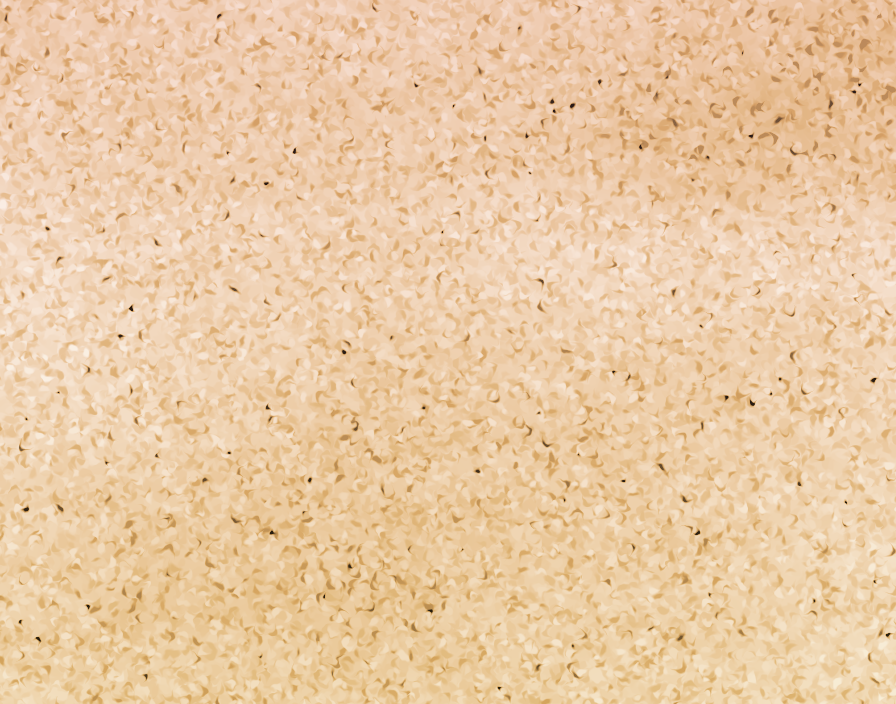
Reproduce this texture procedurally as a Shadertoy shader.

```glsl
#define GRAIN 80.0        // grain cells per canvas height
#define SPECK 22.0        // dark speck cells per canvas height
#define EDGE 0.0017       // softness of grain edges
#define RAGGED 0.0035     // wobble of grain outlines
#define BEND 0.9          // curl of the strokes
#define SHADE 1.0         // strength of the broad stains
#define TAN_SHARE 0.34    // share of cells with a tan stroke
#define SPECK_SHARE 0.11  // share of cells with a black speck

const float PI = 3.14159;

// Tones from near white, through cream and tan, to near black
const vec3 RAMP[8] = vec3[8](
    vec3(0.98, 0.94, 0.89), vec3(0.96, 0.88, 0.80),
    vec3(0.94, 0.83, 0.71), vec3(0.92, 0.78, 0.62),
    vec3(0.89, 0.73, 0.52), vec3(0.84, 0.64, 0.39),
    vec3(0.66, 0.49, 0.30), vec3(0.16, 0.11, 0.07));

float hash(vec2 p) {
    return fract(sin(dot(p, vec2(127.1, 311.7))) * 43758.5);
}

float noise(vec2 p) {
    vec2 i = floor(p), f = fract(p);
    f = f * f * (3.0 - 2.0 * f);
    return mix(mix(hash(i), hash(i + vec2(1, 0)), f.x),
               mix(hash(i + vec2(0, 1)), hash(i + vec2(1, 1)), f.x), f.y);
}

vec3 rampColour(float tone) {
    float t = clamp(tone + 1.0, 0.0, 6.999);
    int i = int(t);
    return mix(RAMP[i], RAMP[i + 1], fract(t));
}

// Paints one layer of bent flakes over the tone; size is in cells
float paintFlakes(float tone, vec2 p, float cells, float seed, vec2 size,
                  float share, float spread, vec2 tones) {
    float soft = cells * max(EDGE, 0.7 / iResolution.y);
    vec2 g = p * cells + seed * 0.37, home = floor(g);
    for (int y = -1; y <= 1; y++)
    for (int x = -1; x <= 1; x++) {
        vec2 cell = home + vec2(x, y), key = cell + seed * 17.3;
        if (hash(key) > share) continue;
        vec2 q = g - cell - vec2(hash(key + 3.1), hash(key + 5.7));
        float angle = PI * 0.5 + (hash(key + 7.9) - 0.5) * spread;
        float c = cos(angle), s = sin(angle);
        q = vec2(c * q.x + s * q.y, c * q.y - s * q.x);
        vec2 r = size * mix(0.65, 1.3, hash(key + 11.3));
        q.y += BEND * (2.0 * hash(key + 13.7) - 1.0) * (q.x * q.x / r.x - 0.3 * r.x);
        float d = (length(q / r) - 1.0) * r.y;
        float cover = 1.0 - smoothstep(-soft, soft, d);
        tone = mix(tone, mix(tones.x, tones.y, hash(key + 19.1)), cover);
    }
    return tone;
}

float blob(vec2 uv, vec2 centre, vec2 radius) {
    vec2 d = (uv - centre) / radius;
    return exp(-dot(d, d));
}

// Broad stains and pale washes
float stains(vec2 uv) {
    float s = 0.12 + 0.35 * smoothstep(0.68, 0.95, uv.y);
    s += 1.05 * blob(uv, vec2(0.97, 0.93), vec2(0.26, 0.17));
    s += 0.75 * blob(uv, vec2(0.82, 0.79), vec2(0.26, 0.09));
    s += 0.75 * blob(uv, vec2(0.46, 0.22), vec2(0.33, 0.24));
    s += 0.45 * blob(uv, vec2(0.10, 0.08), vec2(0.35, 0.22));
    s -= 0.45 * blob(uv, vec2(0.06, 0.56), vec2(0.24, 0.18));
    s -= 0.50 * blob(uv, vec2(0.92, 0.63), vec2(0.35, 0.08));
    s -= 0.40 * blob(uv, vec2(0.97, 0.18), vec2(0.18, 0.18));
    return s + 0.5 * (noise(uv * 5.0) - 0.5) + 0.35 * (noise(uv * 13.0) - 0.5);
}

void mainImage(out vec4 fragColor, in vec2 fragCoord) {
    vec2 uv = fragCoord / iResolution.xy;
    vec2 p = fragCoord / iResolution.y;
    vec2 w = p + RAGGED * (vec2(noise(p * 170.0), noise(p * 170.0 + 41.0)) - 0.5);

    // Cream ground, tan strokes and pale flecks
    float tone = 0.8;
    tone = paintFlakes(tone, w, GRAIN * 0.85, 1.0, vec2(0.70, 0.45), 0.95, 2.0 * PI, vec2(0.1, 1.5));
    tone = paintFlakes(tone, w, GRAIN, 2.0, vec2(0.62, 0.32), 0.48, 2.0 * PI, vec2(1.1, 2.3));
    tone = paintFlakes(tone, w, GRAIN, 3.0, vec2(0.58, 0.25), TAN_SHARE, 2.0 * PI, vec2(2.1, 3.8));
    tone = paintFlakes(tone, w, GRAIN, 4.0, vec2(0.52, 0.30), 0.28, 2.0 * PI, vec2(-0.6, 0.6));
    tone += SHADE * stains(uv);
    tone = min(tone, 4.6);

    // Thin brown streaks and black specks
    tone = paintFlakes(tone, w, SPECK, 5.0, vec2(0.15, 0.05), 0.27, 2.2, vec2(4.5, 5.6));
    tone = paintFlakes(tone, w, SPECK, 6.0, vec2(0.085, 0.055), SPECK_SHARE, 2.4, vec2(5.5, 6.4));

    // Pink tint above, yellow tint below
    vec3 tint = mix(vec3(-0.004, 0.008, -0.025), vec3(0.004, -0.012, 0.022), uv.y);
    fragColor = vec4(clamp(rampColour(tone) + tint, 0.0, 1.0), 1.0);
}
```
